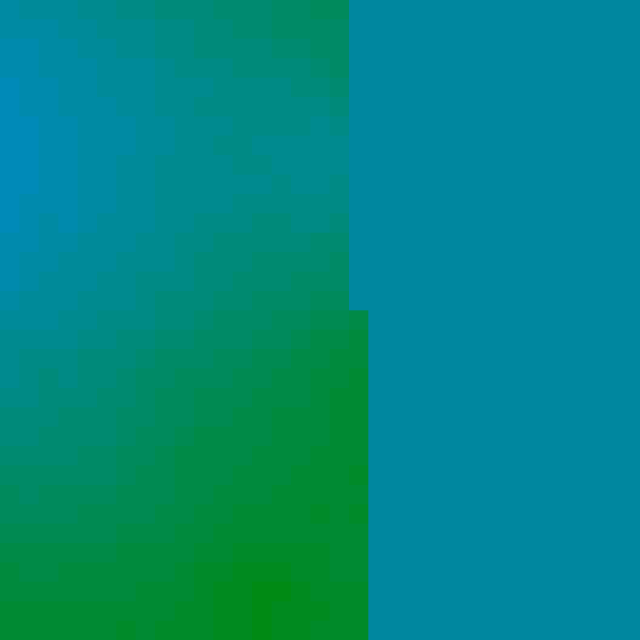
A Shadertoy shader for this background:

```glsl
const float CELLS = 33.0;          // blocks along each side
const float UPPER_COLUMNS = 18.0;  // width of the mosaic above the step
const float LOWER_COLUMNS = 19.0;  // width of the mosaic below the step
const float STEP_ROW = 17.0;       // height of the step, in blocks
const float BLUE_STEP = 0.04;      // spacing of the blue levels
const float JITTER = 0.012;        // irregularity of the level contours
const float MOSAIC_GREEN = 0.54;
const vec3 PANEL_COLOR = vec3(0.0, 0.53, 0.625);
const int SAMPLES = 3;             // subsamples per pixel side

float hash(vec2 p) {
    return fract(sin(dot(p, vec2(127.1, 311.7))) * 43758.5453);
}

float glow(vec2 p, vec2 center, float radius) {
    vec2 d = (p - center) / radius;
    return exp(-dot(d, d));
}

// Smooth amount of blue across the mosaic
float blueField(vec2 p) {
    float blue = 0.45 + 0.28 * cos(3.6 * (p.y - 0.76)) - 0.56 * p.x;

    // The sideways falloff fades out toward the bottom
    blue += 0.5 * p.x * (1.0 - smoothstep(0.0, 0.45, p.y));

    // Local bright and dark patches
    blue += 0.12 * glow(p, vec2(0.54, 0.74), 0.13);
    blue += 0.06 * glow(p, vec2(0.12, 0.25), 0.14);
    blue -= 0.10 * glow(p, vec2(0.41, 0.06), 0.09);
    blue -= 0.03 * glow(p, vec2(0.53, 0.44), 0.06);
    return blue;
}

vec3 mosaicColor(vec2 cell) {
    float blue = blueField((cell + 0.5) / CELLS);
    blue += JITTER * (2.0 * hash(cell) - 1.0);
    blue = floor(blue / BLUE_STEP + 0.5) * BLUE_STEP;
    return vec3(0.0, MOSAIC_GREEN, clamp(blue, 0.08, 0.72));
}

vec3 scene(vec2 uv) {
    vec2 cell = floor(uv * CELLS);
    float columns = cell.y < STEP_ROW ? LOWER_COLUMNS : UPPER_COLUMNS;
    return cell.x < columns ? mosaicColor(cell) : PANEL_COLOR;
}

void mainImage(out vec4 fragColor, in vec2 fragCoord) {
    // Average subsamples to smooth the block edges
    vec3 color = vec3(0.0);
    for (int j = 0; j < SAMPLES; j++) {
        for (int i = 0; i < SAMPLES; i++) {
            vec2 offset = (vec2(i, j) + 0.5) / float(SAMPLES) - 0.5;
            color += scene((fragCoord + offset) / iResolution.xy);
        }
    }
    fragColor = vec4(color / float(SAMPLES * SAMPLES), 1.0);
}
```
